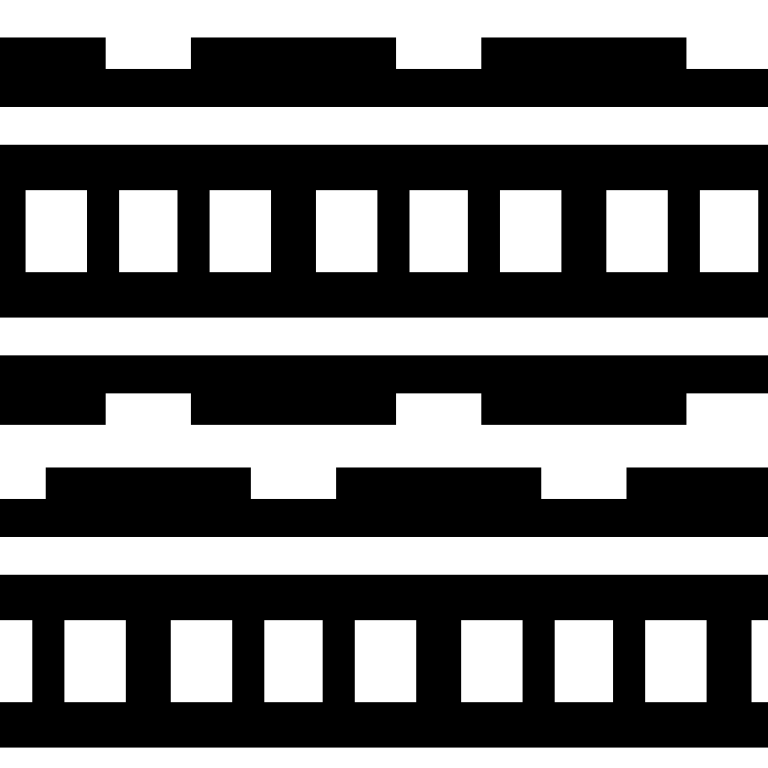
Give the GLSL for this pattern, as a WebGL 1 fragment shader.

```glsl
precision highp float;
// Black and white staggered bands: windowed strips between notched rails.

uniform vec2 u_resolution;

const vec3 INK = vec3(0.0);
const vec3 PAPER = vec3(1.0);

// Lengths are fractions of the canvas; band edges are measured from the row axis.
const vec2 PITCH = vec2(0.3781, 0.5599);
const vec2 MOTIF_CENTRE = vec2(0.5712, 0.6990);
const float STRIP_EDGE = 0.1125;
const float RAIL_INNER = 0.1617;
const float RAIL_OUTER = 0.2112;
const float TAB_OUTER = 0.2522;
const float NOTCH_HALF = 0.0555;
const vec2 MIDDLE_WINDOW = vec2(0.0380, 0.0534);
const vec2 SIDE_WINDOW = vec2(0.0400, 0.0534);
const float SIDE_OFFSET = 0.1198;

// Antialiased coverage of the region where x is below the edge.
float below(float x, float edge, float pixel) {
  return clamp((edge - x) / pixel + 0.5, 0.0, 1.0);
}

float between(float x, float lo, float hi, float pixel) {
  return below(x, hi, pixel) - below(x, lo, pixel);
}

float box(vec2 p, vec2 halfSize, float pixel) {
  vec2 q = abs(p);
  return below(q.x, halfSize.x, pixel) * below(q.y, halfSize.y, pixel);
}

// Folds the plane into one motif, shifting every other row by half a pitch.
vec2 foldMotif(vec2 p, vec2 pitch) {
  float row = floor(p.y / pitch.y + 0.5);
  p.y -= row * pitch.y;
  p.x += 0.5 * pitch.x * mod(row, 2.0);
  p.x -= pitch.x * floor(p.x / pitch.x + 0.5);
  return abs(p);
}

float motifInk(vec2 p, float pixel) {
  // Central strip with three windows
  float windows = box(p, MIDDLE_WINDOW, pixel)
                + box(p - vec2(SIDE_OFFSET, 0.0), SIDE_WINDOW, pixel);
  float strip = below(p.y, STRIP_EDGE, pixel) - windows;

  // Solid rail with tabs separated by notches
  float rail = between(p.y, RAIL_INNER, RAIL_OUTER, pixel);
  float tabs = between(p.y, RAIL_OUTER, TAB_OUTER, pixel)
             * (1.0 - below(p.x, NOTCH_HALF, pixel));
  return clamp(strip + rail + tabs, 0.0, 1.0);
}

void main() {
  vec2 uv = gl_FragCoord.xy / u_resolution;
  float pixel = 1.0 / min(u_resolution.x, u_resolution.y);
  vec2 p = foldMotif(uv - MOTIF_CENTRE, PITCH);
  gl_FragColor = vec4(mix(PAPER, INK, motifInk(p, pixel)), 1.0);
}
```
